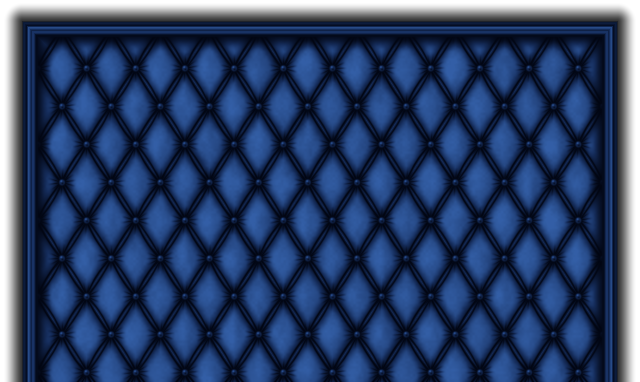
Write a WebGL 1 fragment shader that draws this pattern.

```glsl
precision highp float;
// Deep-buttoned blue upholstery: a diamond lattice of padded cells with pleated
// seams and buttons, in a moulded frame open at the bottom with a soft shadow.
// Lattice coordinates have a button at every integer pair and seams between them.

uniform vec2 u_resolution;

const float COLUMNS = 13.015;               // canvas width in button pitches
const float CELL_HEIGHT = 1.546;            // diamond height over its width
const vec2 FIRST_BUTTON = vec2(1.761, 1.39);
const vec2 FRAME_INSET = vec2(0.46, 0.44);
const float FRAME_WIDTH = 0.31;

float hash(vec2 p) {
  return fract(sin(dot(p, vec2(127.1, 311.7))) * 43758.5);
}

float noise(vec2 p) {
  vec2 i = floor(p);
  vec2 f = fract(p);
  f = f * f * (3.0 - 2.0 * f);
  return mix(mix(hash(i), hash(i + vec2(1.0, 0.0)), f.x),
             mix(hash(i + vec2(0.0, 1.0)), hash(i + 1.0), f.x), f.y);
}

float bump(float x, float center, float width) {
  float t = (x - center) / width;
  return exp(-t * t);
}

// Maps a light level to the blue leather colour.
vec3 leather(float level) {
  vec3 deep = mix(vec3(0.005, 0.02, 0.07), vec3(0.08, 0.17, 0.35), clamp(level * 2.0, 0.0, 1.0));
  return mix(deep, vec3(0.20, 0.37, 0.65), clamp(level * 2.0 - 1.0, 0.0, 1.0));
}

// Two creases that part between buttons, with a lit fold between them.
float pleat(float level, float across, float along, float seed) {
  float opening = smoothstep(0.0, 0.45, abs(along));
  float gap = 0.022 + 0.022 * opening;
  float x = across + (seed - 0.5) * 0.02 * opening;
  float crease = 0.85 * bump(x, gap, 0.020) + 0.95 * bump(x, -gap, 0.022);
  float fold = bump(x, 0.0, 0.015) * opening;
  level *= 1.0 - 0.4 * bump(across, 0.0, 0.10);
  return level * (1.0 - min(crease, 0.95)) + 0.17 * fold;
}

// Padded diamond: soft bulge, gloss left of the middle, faint wrinkles.
float padding(vec2 lattice, vec2 p) {
  vec2 f = fract(lattice) - 0.5;
  vec2 local = vec2(f.x + f.y, (f.x - f.y) * CELL_HEIGHT) * 0.5;
  float edge = 0.5 - max(abs(f.x), abs(f.y));
  float level = 0.42 + 0.32 * smoothstep(0.0, 0.28, edge);
  vec2 gloss = (local + vec2(0.06, 0.0)) / vec2(0.24, 0.42);
  level += 0.20 * exp(-dot(gloss, gloss)) - 0.12 * local.x;
  level += 0.12 * (noise(p * vec2(7.0, 4.0)) - 0.5);
  level += 0.05 * (noise(p * 19.0) - 0.5);
  return level + 0.07 * (hash(floor(lattice)) - 0.5);
}

// Gathers radiating from a button, its dark hollow and the domed button itself.
float button(float level, vec2 offset, float seed, float pixel) {
  float r = length(offset);
  float angle = atan(offset.y, offset.x);
  float spokes = 0.5 + 0.5 * cos(angle * 14.0 + seed * 3.0);
  level *= 1.0 - 0.65 * spokes * spokes * (1.0 - smoothstep(0.10, 0.32, r));
  level *= 1.0 - 0.9 * bump(r, 0.0, 0.15);
  float dome = 0.42 - 0.36 * smoothstep(0.035, 0.08, r);
  dome += 0.42 * bump(length(offset - vec2(-0.015, -0.025)), 0.0, 0.025);
  dome -= 0.25 * bump(length(offset - vec2(0.01, 0.02)), 0.0, 0.025);
  return mix(level, dome, 1.0 - smoothstep(0.08 - pixel, 0.08 + pixel, r));
}

float upholstery(vec2 p, float pixel) {
  vec2 c = (p - FIRST_BUTTON) / vec2(1.0, CELL_HEIGHT);
  vec2 lattice = vec2(c.x + c.y, c.x - c.y);
  vec2 nearest = floor(lattice + 0.5);
  vec2 d = lattice - nearest;
  vec2 offset = vec2(d.x + d.y, (d.x - d.y) * CELL_HEIGHT) * 0.5;
  vec2 across = d / length(vec2(1.0, 1.0 / CELL_HEIGHT));
  float level = padding(lattice, p);
  level = pleat(level, across.x, d.y, hash(vec2(nearest.x, floor(lattice.y))));
  level = pleat(level, across.y, d.x, hash(vec2(floor(lattice.x), nearest.y) + 7.0));
  return button(level, offset, hash(nearest + 3.0), pixel);
}

// Moulding profile from its outer edge inward.
float moulding(float inset) {
  float level = 0.30 + 0.28 * smoothstep(0.08, 0.12, inset);
  level += 0.25 * bump(inset, 0.125, 0.018);
  level -= 0.20 * bump(inset, 0.075, 0.02);
  level -= 0.25 * bump(inset, 0.175, 0.015);
  level *= 1.0 - 0.9 * smoothstep(0.22, 0.28, inset);
  return level * smoothstep(-0.02, 0.03, inset);
}

void main() {
  float pixel = COLUMNS / u_resolution.x;
  vec2 p = vec2(gl_FragCoord.x, u_resolution.y - gl_FragCoord.y) * pixel;

  // Frame depth is positive inside; the bottom side is open.
  vec2 depth = vec2(min(p.x, COLUMNS - p.x), p.y) - FRAME_INSET;
  float inset = min(depth.x, depth.y);
  float inner = inset - FRAME_WIDTH;

  float shade = upholstery(p, pixel) * mix(0.12, 1.0, smoothstep(-0.02, 0.32, inner));
  float level = mix(moulding(inset), shade, smoothstep(-pixel, pixel, inner));

  // Soft shadow spreading over the white wall.
  float away = length(max(-depth, 0.0));
  vec3 wall = vec3(mix(0.17, 1.0, smoothstep(-0.04, 0.40, away)));
  vec3 color = mix(wall, leather(level), smoothstep(-pixel, pixel, inset));
  gl_FragColor = vec4(color, 1.0);
}
```
